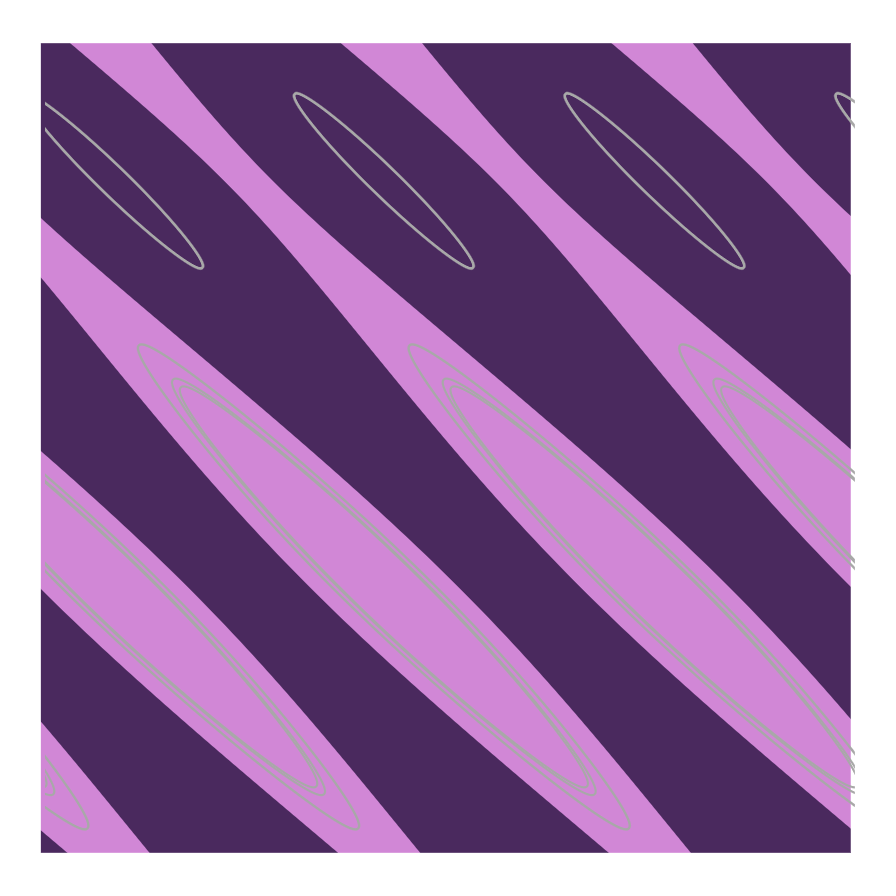
Reproduce this pattern procedurally as a Shadertoy shader.

```glsl
// Slanted wavy bands with thin contour rings, on a square panel with a white margin.

const float TAU = 6.2831853;
const float PERIOD = 0.90625;            // height of one full wave repeat
const float BANDS = 3.0;                 // bands across one period
const vec2 CREST = vec2(0.4284, 0.345);  // centre of one wide swelling

const vec3 PAPER = vec3(1.0);
const vec3 PLUM = vec3(0.29, 0.16, 0.37);
const vec3 ORCHID = vec3(0.82, 0.53, 0.84);
const vec3 GREY = vec3(0.66);

// Wave height in x, its gradient in yz
vec3 waveField(vec2 p) {
    float k = TAU / PERIOD;
    vec2 d = p - CREST;
    float slant = BANDS * k * (d.x + d.y);
    float swell = k * d.y;
    float slopeX = -BANDS * k * sin(slant);
    return vec3(cos(slant) + 0.5 * cos(swell),
                slopeX, slopeX - 0.5 * k * sin(swell));
}

// Signed distance to a level curve, positive where the field is higher
float levelDistance(vec3 field, float level) {
    return (field.x - level) / max(length(field.yz), 0.001);
}

float coverage(float d, float pixel) {
    return clamp(d / pixel + 0.5, 0.0, 1.0);
}

float contour(vec3 field, float level, float width, float pixel) {
    return coverage(0.5 * width - abs(levelDistance(field, level)), pixel);
}

float boxMask(vec2 p, vec2 low, vec2 high, float pixel) {
    vec2 inside = min(p - low, high - p);
    return coverage(min(inside.x, inside.y), pixel);
}

void mainImage(out vec4 fragColor, in vec2 fragCoord) {
    vec2 p = fragCoord / iResolution.xy;
    float pixel = 1.0 / min(iResolution.x, iResolution.y);
    vec3 field = waveField(p);

    // Panel filled with two-tone bands
    vec2 low = vec2(0.0456, 0.0482);
    vec2 high = vec2(0.9495, 0.9518);
    vec3 bands = mix(PLUM, ORCHID, coverage(levelDistance(field, 0.345), pixel));
    vec3 color = mix(PAPER, bands, boxMask(p, low, high, pixel));

    // Rings: one in the dark troughs, three nested on the crests
    float rings = contour(field, -1.39, 0.003, pixel);
    rings = max(rings, contour(field, 0.85, 0.0027, pixel));
    rings = max(rings, contour(field, 0.98, 0.0024, pixel));
    rings = max(rings, contour(field, 1.01, 0.0024, pixel));

    // The ring layer sits slightly to the right of the panel
    vec2 shift = vec2(0.0046, 0.0);
    rings *= boxMask(p, low + shift, high + shift, pixel);

    fragColor = vec4(mix(color, GREY, rings), 1.0);
}
```
